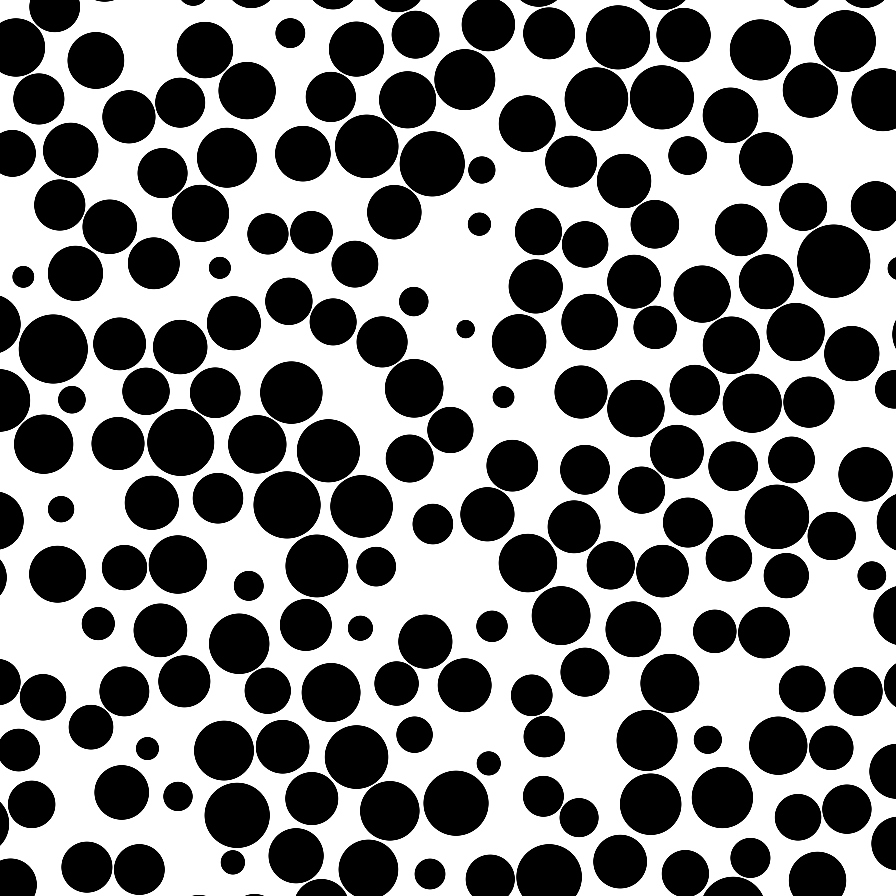
This pattern is drawn by a Shadertoy shader. Its source:

```glsl
// Scattered black discs of varied size on white, packed without overlap.

const float DISCS_ACROSS = 13.2;   // mean disc spacings along the canvas height
const float ROW_HEIGHT   = 0.866;  // hexagonal row pitch, in spacings
const float JITTER       = 0.40;   // largest random shift of a seed
const float REPULSION    = 0.35;   // how strongly close seeds push apart
const float LARGEST      = 0.62;   // upper limit of a disc radius
const float HALF_GAP     = 0.011;  // white margin kept around each disc

const vec3 PAPER = vec3(1.0);
const vec3 INK   = vec3(0.0);

vec3 hash3(vec2 cell) {
    vec3 p = fract(cell.xyx * vec3(0.1031, 0.1030, 0.0973) + 0.371);
    p += dot(p, p.yxz + 33.33);
    return fract((p.xxy + p.yzz) * p.zyx);
}

// Randomly shifted seed on a lattice with staggered rows
vec2 seedPoint(vec2 cell) {
    vec3 h = hash3(cell);
    float angle = 6.28319 * h.x;
    float stagger = 0.5 * mod(cell.y, 2.0) - 0.25;
    vec2 lattice = (cell + 0.5 + vec2(stagger, 0.0)) * vec2(1.0, ROW_HEIGHT);
    return lattice + JITTER * sqrt(h.y) * vec2(cos(angle), sin(angle));
}

// Seed pushed away from its close neighbours
vec2 discCentre(vec2 cell) {
    vec2 seed = seedPoint(cell);
    vec2 push = vec2(0.0);
    for (int j = -1; j <= 1; j++)
    for (int i = -1; i <= 1; i++) {
        if (i == 0 && j == 0) continue;
        vec2 away = seed - seedPoint(cell + vec2(i, j));
        float dist = max(length(away), 0.01);
        push += away / dist * max(0.0, 1.05 - dist);
    }
    return seed + REPULSION * push;
}

// Relative size: a few empty, some small, most medium, a few large
float discWeight(vec2 cell) {
    float h = hash3(cell + 57.0).z;
    if (h < 0.03) return 0.001;
    if (h < 0.15) return mix(0.28, 0.65, (h - 0.03) / 0.12);
    if (h > 0.95) return 1.45;
    return mix(0.85, 1.15, (h - 0.15) / 0.80);
}

// Each pair of neighbours shares its distance in proportion to the weights
float discRadius(vec2 cell, vec2 centre) {
    float weight = discWeight(cell);
    float radius = min(LARGEST, 0.48 * weight);
    for (int j = -1; j <= 1; j++)
    for (int i = -1; i <= 1; i++) {
        if (i == 0 && j == 0) continue;
        vec2 other = cell + vec2(i, j);
        float share = weight / (weight + discWeight(other));
        radius = min(radius, share * distance(centre, discCentre(other)));
    }
    return radius - HALF_GAP;
}

// Ink coverage of the discs around a point
float discCoverage(vec2 p, float pixel) {
    vec2 home = floor(p / vec2(1.0, ROW_HEIGHT));
    float ink = 0.0;
    for (int j = -1; j <= 1; j++)
    for (int i = -1; i <= 1; i++) {
        vec2 cell = home + vec2(i, j);
        vec2 centre = discCentre(cell);
        float dist = distance(p, centre);
        if (dist > LARGEST + pixel) continue;
        float radius = discRadius(cell, centre);
        if (radius < 0.05) continue;
        ink = max(ink, 1.0 - smoothstep(-0.5, 0.5, (dist - radius) / pixel));
    }
    return ink;
}

void mainImage(out vec4 fragColor, in vec2 fragCoord) {
    float pixel = DISCS_ACROSS / iResolution.y;
    float ink = discCoverage(fragCoord * pixel, 0.7 * pixel);
    fragColor = vec4(mix(PAPER, INK, ink), 1.0);
}
```
